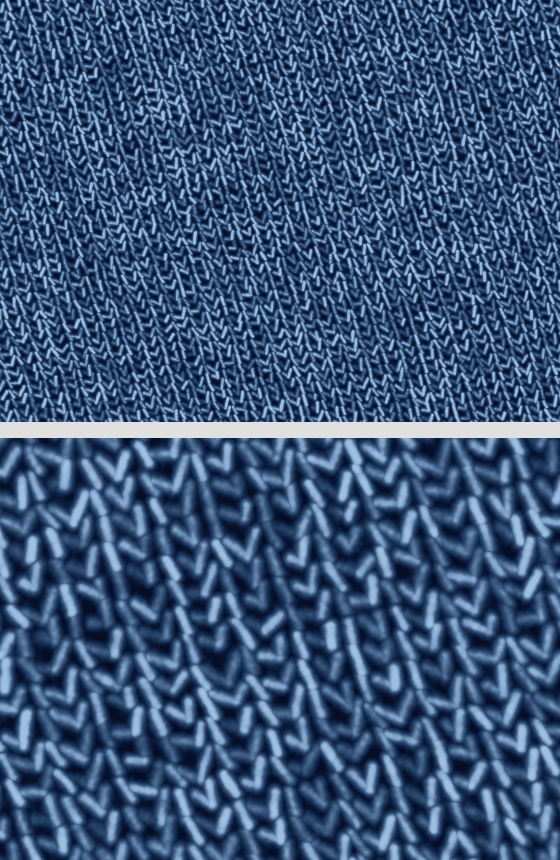
Top: the whole. Bottom: its middle third, enlarged.
Reproduce this texture procedurally as a WebGL 1 fragment shader.

```glsl
precision highp float;

uniform vec2 u_resolution;

// Knit layout, in units of the canvas height
const float ROW_HEIGHT = 0.0232;
const float WALE_WIDTH = 1.8;      // in rows
const float TILT = 0.28;           // radians
const float COARSE_WARP = 0.012;
const float FINE_WARP = 0.003;

// Yarn shape, in rows
const float SPINE_RADIUS = 0.25;
const float LEG_RADIUS = 0.26;
const float STITCH_JITTER = 0.36;

// Tones from 0 (gap) to 1 (lit yarn)
const float GAP_TONE = 0.03;
const float YARN_CONTRAST = 1.03;
const float FIBER_CONTRAST = 0.24;
const float PATCH_CONTRAST = 0.06;
const float STREAK_CONTRAST = 0.09;

const vec3 GAP_BLUE = vec3(0.025, 0.055, 0.145);
const vec3 DEEP_BLUE = vec3(0.04, 0.11, 0.24);
const vec3 NAVY = vec3(0.10, 0.20, 0.34);
const vec3 DENIM = vec3(0.19, 0.30, 0.45);
const vec3 STEEL = vec3(0.31, 0.44, 0.59);
const vec3 PALE_BLUE = vec3(0.49, 0.62, 0.77);
const vec3 GLINT = vec3(0.62, 0.75, 0.88);

vec2 hash2(vec2 p) {
  vec2 k = vec2(dot(p, vec2(127.1, 311.7)), dot(p, vec2(269.5, 183.3)));
  return fract(sin(k) * 43758.55);
}

float cornerSlope(vec2 cell, vec2 corner, vec2 f) {
  return dot(hash2(cell + corner) * 2.0 - 1.0, f - corner);
}

float gradientNoise(vec2 p) {
  vec2 i = floor(p);
  vec2 f = p - i;
  vec2 w = f * f * f * (f * (f * 6.0 - 15.0) + 10.0);
  float low = mix(cornerSlope(i, vec2(0.0), f), cornerSlope(i, vec2(1.0, 0.0), f), w.x);
  float high = mix(cornerSlope(i, vec2(0.0, 1.0), f), cornerSlope(i, vec2(1.0), f), w.x);
  return mix(low, high, w.y);
}

vec2 noise2(vec2 p) {
  return vec2(gradientNoise(p), gradientNoise(p + 37.4));
}

// Soft round strand between two points
float strand(vec2 p, vec2 a, vec2 b, float radius) {
  vec2 ab = b - a;
  vec2 d = p - a - ab * clamp(dot(p - a, ab) / dot(ab, ab), 0.0, 1.0);
  return exp(-dot(d, d) / (radius * radius));
}

// One broken spine piece and a lopsided V that hooks onto it
float stitch(vec2 p, vec2 id) {
  vec2 shift = (hash2(id) - 0.5) * STITCH_JITTER;
  vec2 bend = (hash2(id + 51.0) - 0.5) * STITCH_JITTER;
  vec2 shine = hash2(id + 93.0);
  vec2 foot = vec2(0.92, -0.34) + shift;
  float spine = strand(p, vec2(0.08, -0.42) + bend * 0.6, vec2(-0.08, 0.36) + shift * 0.6, SPINE_RADIUS);
  float rightLeg = strand(p, foot, vec2(1.25, 0.36) + bend, LEG_RADIUS);
  float leftLeg = strand(p, foot, vec2(0.36, 0.1) - bend, LEG_RADIUS);
  return max(spine * mix(0.68, 1.1, shine.x),
             max(rightLeg * mix(0.68, 1.12, shine.y), leftLeg * mix(0.5, 0.95, fract(shine.x * 7.0))));
}

float knit(vec2 p) {
  vec2 size = vec2(WALE_WIDTH, 1.0);
  vec2 home = floor(p / size);
  float yarn = 0.0;
  for (int j = -1; j <= 1; j++) {
    for (int i = -1; i <= 1; i++) {
      vec2 id = home + vec2(float(i), float(j));
      yarn = max(yarn, stitch(p - (id + vec2(0.0, 0.5)) * size, id));
    }
  }
  return yarn;
}

vec3 yarnColor(float t) {
  vec3 c = mix(GAP_BLUE, DEEP_BLUE, clamp((t - 0.07) / 0.14, 0.0, 1.0));
  c = mix(c, NAVY, clamp((t - 0.21) / 0.20, 0.0, 1.0));
  c = mix(c, DENIM, clamp((t - 0.41) / 0.20, 0.0, 1.0));
  c = mix(c, STEEL, clamp((t - 0.61) / 0.17, 0.0, 1.0));
  c = mix(c, PALE_BLUE, clamp((t - 0.78) / 0.14, 0.0, 1.0));
  return mix(c, GLINT, clamp((t - 0.92) / 0.2, 0.0, 1.0));
}

void main() {
  vec2 uv = gl_FragCoord.xy / u_resolution.y;

  // Uneven stretch of the cloth, then rows rising to the right
  vec2 cloth = uv + COARSE_WARP * noise2(uv * 3.0) + FINE_WARP * noise2(uv * 22.0);
  float c = cos(TILT);
  float s = sin(TILT);
  vec2 p = vec2(c * cloth.x + s * cloth.y, c * cloth.y - s * cloth.x) / ROW_HEIGHT;

  // Yarn with fibers, worn patches and streaks along the rows
  float tone = GAP_TONE + YARN_CONTRAST * knit(p);
  tone += FIBER_CONTRAST * (gradientNoise(p * vec2(2.6, 1.8)) + 0.5 * gradientNoise(p * 5.0));
  tone += PATCH_CONTRAST * gradientNoise(uv * 6.0 + 11.0);
  tone += STREAK_CONTRAST * gradientNoise(p * vec2(0.06, 0.45) + 5.0);

  gl_FragColor = vec4(yarnColor(tone), 1.0);
}
```
